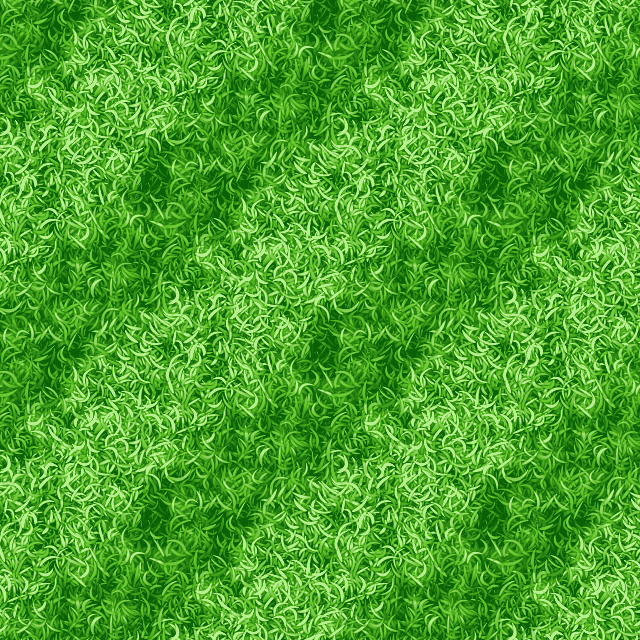
This texture is drawn by a Shadertoy shader. Its source:

```glsl
// Lawn of short curved grass blades with diagonal light and dark mowing bands.
// Jittered blades are painted in layers from deep to sunlit as one tone value;
// all cells wrap on a centred lattice, so each tile holds two half-shifted copies.

#define TILE 0.527          // tile side, in canvas heights (1.9 repeats)
#define CELLS 24.0          // blade cells per tile side (even)
#define LAYERS 10           // blade layers
#define BLADE_LENGTH 0.64   // mean half length, in cells
#define BLADE_WIDTH 0.086   // mean half width, in cells
#define BEND 0.9            // curl of the blades
#define SHADOW 0.44         // darkening beside a blade
#define BAND_SHIFT 0.27     // phase of the mowing bands
#define BAND_CONTRAST 0.16  // tone change between bands
#define MOTTLE 0.26         // strength of the soft patches
#define CONTRAST 1.45       // spread of the final tones
#define MID_TONE 0.31       // painted tone that becomes the middle green

const float TAU = 6.28319;
const vec3 GRASS[6] = vec3[6](
    vec3(0.04, 0.38, 0.02), vec3(0.17, 0.53, 0.07), vec3(0.27, 0.65, 0.11),
    vec3(0.40, 0.78, 0.16), vec3(0.51, 0.80, 0.33), vec3(0.72, 0.94, 0.57));

// Three random values in 0..1 from integer coordinates
vec3 hash3(uvec3 v) {
    v = v * 1664525u + 1013904223u;
    v.x += v.y * v.z; v.y += v.z * v.x; v.z += v.x * v.y;
    v ^= v >> 16u;
    v.x += v.y * v.z; v.y += v.z * v.x; v.z += v.x * v.y;
    return vec3(v >> 8u) / 16777216.0;
}

// Fold a cell onto the lattice spanned by (n, 0) and (n/2, n/2)
vec2 wrapCell(vec2 id, float n) {
    id -= floor((id.y + 0.5) / (0.5 * n)) * 0.5 * n;
    return vec2(mod(id.x + 0.5, n) - 0.5, id.y);
}

vec3 cellHash(vec2 id, float n, int seed) {
    return hash3(uvec3(wrapCell(id, n) + 0.5, seed));
}

float gradientAt(vec2 id, vec2 offset, float n) {
    float a = TAU * cellHash(id, n, 99).x;
    return dot(vec2(cos(a), sin(a)), offset);
}

// Tiling gradient noise with n cells per tile
float gradientNoise(vec2 p, float n) {
    p *= n;
    vec2 id = floor(p), f = p - id, e = vec2(1.0, 0.0);
    vec2 u = f * f * f * (f * (f * 6.0 - 15.0) + 10.0);
    return mix(mix(gradientAt(id, f, n), gradientAt(id + e, f - e, n), u.x),
               mix(gradientAt(id + e.yx, f - e.yx, n), gradientAt(id + 1.0, f - 1.0, n), u.x), u.y);
}

// Mowing band: -1 in the dark stripe, 1 in the light one
float mowingBand(vec2 p) {
    return smoothstep(-0.75, 0.6, cos(TAU * (p.x - p.y + BAND_SHIFT))) * 2.0 - 1.0;
}

// Signed distance to a curled, tapering blade; along runs -1..1 from root to tip
float bladeDistance(vec2 q, float halfLength, float halfWidth, float bend, out float along) {
    along = clamp(q.y / halfLength, -1.0, 1.0);
    float slope = 2.0 * bend * along / halfLength;
    float side = abs(q.x - bend * (along * along - 0.4)) * inversesqrt(1.0 + slope * slope);
    float taper = sqrt(max(0.0, 1.0 - along * along)) * (1.0 - 0.3 * along);
    return length(vec2(side, q.y - along * halfLength)) - halfWidth * taper;
}

// Paint one layer of blades over the tone below
float paintLayer(float tone, vec2 p, int layer, float pixel) {
    float height = float(layer) / float(LAYERS - 1);
    vec2 shift = hash3(uvec3(layer, 7, 3)).xy;
    vec2 g = p * CELLS + shift, home = floor(g);
    for (int j = -1; j <= 1; j++)
    for (int i = -1; i <= 1; i++) {
        vec2 id = home + vec2(i, j);
        vec3 place = cellHash(id, CELLS, 2 * layer);
        vec3 look = cellHash(id, CELLS, 2 * layer + 1);
        vec2 centre = id + place.xy;

        // Lean: mostly upright, some nearly flat
        float lean = (place.z - 0.5) * 2.7;
        float c = cos(lean), s = sin(lean), along;
        vec2 q = mat2(c, s, -s, c) * (g - centre);
        float d = bladeDistance(q, BLADE_LENGTH * (0.7 + 0.6 * look.x),
                                BLADE_WIDTH * (0.7 + 0.6 * look.y),
                                BEND * (fract(look.x * 17.0) - 0.5), along);

        // Tone: higher blades are lighter, a few in the light band are pale
        float sun = mowingBand((centre - shift) / CELLS);
        float blade = 0.23 + 0.40 * height + BAND_CONTRAST * sun + 0.12 * along
                    + (look.z - 0.5) * (0.54 + 0.12 * sun);
        float pale = smoothstep(0.8, 0.98, fract(look.y * 13.0));
        blade += 0.2 * pale * height * (0.6 + 0.4 * sun);

        tone *= 1.0 - SHADOW * (1.0 - smoothstep(0.0, 0.18, d));
        tone = mix(tone, blade, 1.0 - smoothstep(-pixel, pixel, d));
    }
    return tone;
}

vec3 grassColour(float tone) {
    float x = clamp(tone, 0.0, 1.0) * 5.0;
    int i = min(int(x), 4);
    return mix(GRASS[i], GRASS[i + 1], x - float(i));
}

void mainImage(out vec4 fragColor, in vec2 fragCoord) {
    vec2 p = fragCoord / iResolution.y / TILE;
    float pixel = 0.65 * CELLS / (TILE * iResolution.y);
    float tone = 0.08 + 0.05 * mowingBand(p);
    for (int layer = 0; layer < LAYERS; layer++) tone = paintLayer(tone, p, layer, pixel);
    tone += MOTTLE * (gradientNoise(p, 10.0) + 0.7 * gradientNoise(p, 22.0));
    fragColor = vec4(grassColour(0.42 + CONTRAST * (tone - MID_TONE)), 1.0);
}
```
